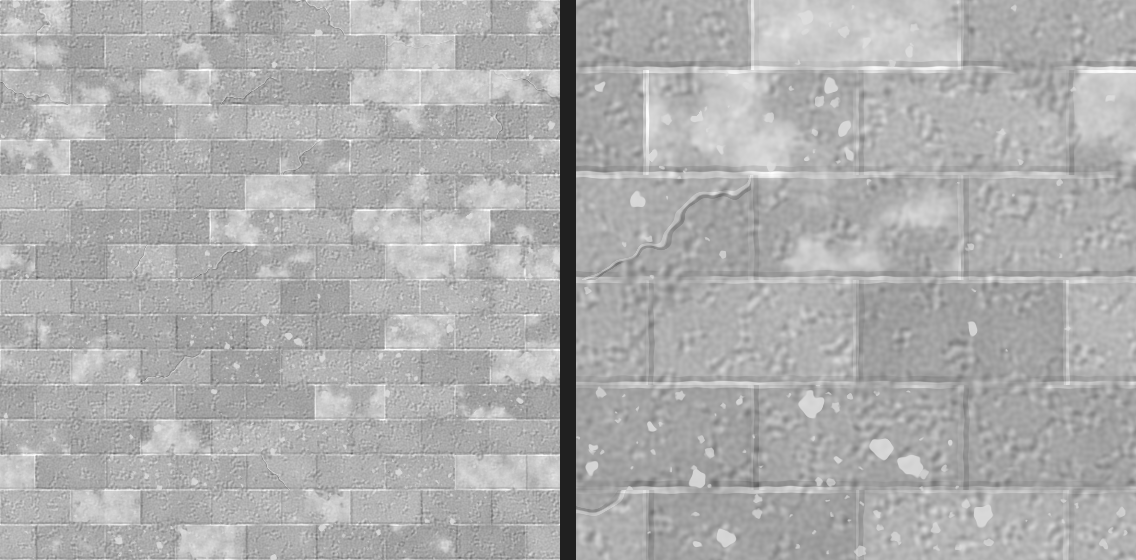
Left: the whole. Right: its middle third, enlarged.
Write a Shadertoy shader that draws this texture.

```glsl
// Weathered grey brick wall in running bond, with pitted faces, worn plaster, specks and cracks.

const vec2 GRID = vec2(8.0, 16.0);        // bricks across and down
const vec2 BRICK = vec2(2.0, 1.0);        // brick size in course heights
const float TAU = 6.28319;

float hash(vec2 p) {
    vec3 q = fract(p.xyx * 0.1031);
    q += dot(q, q.yzx + 33.33);
    return fract((q.x + q.y) * q.z);
}

float cornerSlope(vec2 cell, vec2 offset, float period) {
    float angle = TAU * hash(mod(cell, period) + period);
    return dot(vec2(cos(angle), sin(angle)), offset);
}

// Gradient noise that repeats over the unit square.
float noise(vec2 uv, float freq) {
    vec2 p = uv * freq, c = floor(p), f = p - c;
    vec2 u = f * f * f * (f * (f * 6.0 - 15.0) + 10.0);
    vec2 e = vec2(1.0, 0.0);
    float low = mix(cornerSlope(c, f, freq), cornerSlope(c + e, f - e, freq), u.x);
    float high = mix(cornerSlope(c + e.yx, f - e.yx, freq), cornerSlope(c + 1.0, f - 1.0, freq), u.x);
    return 1.4 * mix(low, high, u.y);
}

float fbm(vec2 uv, float freq) {
    float sum = 0.0, amp = 0.6;
    for (int i = 0; i < 4; i++) {
        sum += amp * noise(uv, freq);
        freq *= 2.0;
        amp *= 0.55;
    }
    return sum;
}

// Soft line of half width w around d = 0.
float band(float d, float w, float soft) {
    return 1.0 - smoothstep(w - soft, w + soft, abs(d));
}

// Relief of fine noise lit from the upper left.
float emboss(vec2 uv, float freq) {
    vec2 shift = vec2(-0.3, 0.3) / freq;
    return noise(uv + shift, freq) - noise(uv - shift, freq);
}

// Scattered irregular flecks, one at most per cell.
float specks(vec2 uv, float freq, float density, float pixel) {
    vec2 p = uv * freq + 0.15 * vec2(noise(uv, freq * 3.0), noise(uv.yx, freq * 3.0));
    float cover = 0.0;
    for (int j = -1; j <= 1; j++)
    for (int i = -1; i <= 1; i++) {
        vec2 cell = floor(p) + vec2(i, j);
        vec2 key = mod(cell, freq) + freq;
        vec2 centre = cell + 0.15 + 0.7 * vec2(hash(key + 3.1), hash(key + 7.7));
        float size = hash(key + 11.3);
        float radius = mix(0.1, 0.34, size * size * size);
        float soft = pixel * freq;
        float fleck = 1.0 - smoothstep(radius - soft, radius + soft, length(p - centre));
        cover = max(cover, fleck * step(hash(key + 17.9), density));
    }
    return cover;
}

// Shade of a wandering crack: dark groove, bright lip and a paler broken side.
float crackShade(vec2 local, vec2 uv, vec2 id, float soft) {
    float angle = TAU * hash(id + 41.0);
    float d = dot(local, vec2(cos(angle), sin(angle))) + 0.5 * hash(id + 43.0) - 0.25;
    d += 0.3 * noise(uv, 28.0) + 0.1 * noise(uv, 80.0);
    float shade = 0.10 * band(d - 0.04, 0.025, soft) - 0.10 * band(d, 0.025, soft);
    return (shade + 0.03 * smoothstep(0.0, 0.1, d)) * step(0.84, hash(id + 47.0));
}

void mainImage(out vec4 fragColor, in vec2 fragCoord) {
    vec2 uv = fragCoord / iResolution.xy;
    float pixel = 1.0 / iResolution.y;
    float soft = 0.6 * pixel * GRID.y;

    // Brick layout, every other course shifted by half a brick
    vec2 p = uv * GRID;
    p.x += 0.5 * mod(floor(p.y) + 1.0, 2.0);
    vec2 f = fract(p);
    vec2 id = vec2(mod(floor(p.x), GRID.x), floor(p.y));
    vec2 local = (f - 0.5) * BRICK;
    vec2 seam = (f - step(0.5, f)) * BRICK;
    float edge = min(abs(seam.x), abs(seam.y));
    vec2 seamId = vec2(mod(id.x + step(0.5, f.x), GRID.x), id.y);

    // Brick face with a fine grain and clustered pits
    float cloud = fbm(uv, 18.0);
    float mottle = fbm(uv, 44.0);
    float tone = mix(0.625, 0.725, hash(id + 5.0)) + 0.04 * cloud;
    float pits = smoothstep(0.05, 0.45, noise(uv, 56.0) + 0.3 * hash(id + 9.0));
    float relief = emboss(uv, 190.0) * (0.015 + 0.09 * pits) + 0.045 * noise(uv, 256.0);

    // Worn plaster covers some bricks and drifts across their neighbours
    float wear = hash(id + 23.0) + 0.35 * noise(uv, 5.0);
    float worn = smoothstep(-0.08, 0.22, 0.65 * cloud + 1.7 * (wear - 0.77));
    float plaster = 0.785 + 0.10 * mottle + 0.06 * cloud;
    tone = mix(tone + relief, plaster + 0.35 * relief, worn);
    tone += crackShade(local, uv, id, soft) * (1.0 - 0.6 * worn);

    // Joints: bright mortar with a shadow beside it
    vec2 ragged = seam + 0.012 * vec2(noise(uv, 90.0), noise(uv.yx, 90.0));
    float fade = clamp(0.65 + 0.7 * noise(uv, 36.0), 0.15, 1.0);
    float side = hash(seamId + 31.0);
    tone -= 0.04 * exp(-edge / 0.05) * (1.0 - 0.6 * worn);
    tone -= 0.09 * fade * band(ragged.y - 0.06, 0.025, soft);
    tone -= 0.10 * side * band(ragged.x - 0.05, 0.025, soft);
    tone += 0.17 * fade * band(ragged.y, 0.03, soft);
    tone += 0.16 * fade * (1.0 - side) * band(ragged.x, 0.028, soft);

    // Crumbled stretches bury the joints
    float crumble = smoothstep(0.12, 0.32, fbm(uv, 11.0));
    crumble *= 1.0 - smoothstep(0.06, 0.2, edge + 0.3 * noise(uv, 60.0));
    tone = mix(tone, 0.63 + 0.12 * emboss(uv, 180.0) + 0.06 * mottle, 0.85 * crumble);

    // Pale flecks gather on speckled and worn bricks
    float spotted = smoothstep(0.55, 0.95, hash(id + 37.0)) + 0.35 * worn;
    float flecks = specks(uv, 48.0, 0.01 + 0.2 * spotted, pixel);
    flecks = max(flecks, 0.8 * specks(uv, 110.0, 0.01 + 0.2 * spotted, pixel));
    tone = mix(tone, 0.87, 0.85 * flecks);

    fragColor = vec4(vec3(clamp(tone, 0.0, 1.0)), 1.0);
}
```
